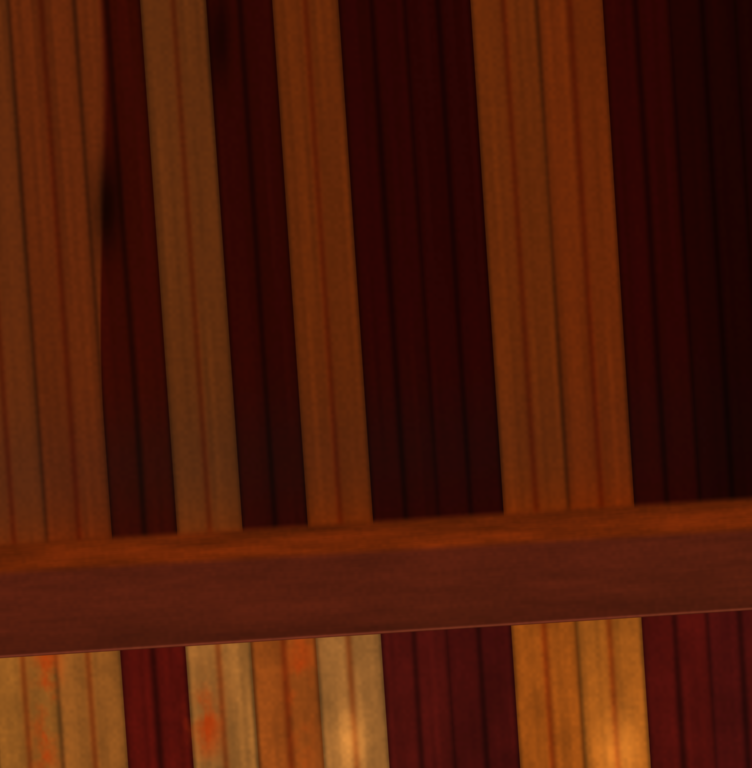
A Shadertoy shader for this texture:

```glsl
// Leaning timber boards, dim above and sunlit below, crossed by a tilted wooden beam.
const float BOARD_WIDTH = 0.0870;   // fraction of canvas width
const float BOARD_ORIGIN = 0.1596;  // left edge of board 0 at the pivot height
const float BOARD_PIVOT = 0.8464;   // measured downward from the top
const float BOARD_LEAN = 0.0725;
const float LEAN_FALLOFF = 0.00102;
const vec2 BEAM_TOP = vec2(0.709, -0.0605);   // height at left, slope
const vec2 BEAM_FACE = vec2(0.746, -0.056);
const vec2 BEAM_BOTTOM = vec2(0.857, -0.0625);
const vec3 LEDGE_COLOR = vec3(0.42, 0.145, 0.025);
const vec3 FACE_COLOR = vec3(0.325, 0.115, 0.055);
const vec3 EMBER = vec3(0.66, 0.20, 0.03);
const float GRAIN = 0.16;

// Board tones from left to right, starting at board -2
const vec3 SHADE[12] = vec3[12](
    vec3(.37,.16,.05), vec3(.37,.145,.04), vec3(.21,.035,.01), vec3(.37,.175,.055),
    vec3(.18,.025,.01), vec3(.385,.155,.035), vec3(.165,.02,.01), vec3(.16,.018,.01),
    vec3(.395,.16,.035), vec3(.40,.15,.03), vec3(.17,.02,.01), vec3(.145,.018,.01));
const vec3 SUNLIT[12] = vec3[12](
    vec3(.57,.34,.12), vec3(.57,.33,.12), vec3(.32,.06,.035), vec3(.59,.37,.16),
    vec3(.56,.27,.08), vec3(.58,.37,.17), vec3(.29,.065,.045), vec3(.26,.055,.04),
    vec3(.59,.29,.07), vec3(.60,.32,.09), vec3(.30,.06,.04), vec3(.28,.06,.045));

float hash(vec2 p) {
    p = fract(p * vec2(0.1031, 0.1137));
    p += dot(p, p.yx + 33.33);
    return fract((p.x + p.y) * p.x * 7.31);
}

float noise(vec2 p) {
    vec2 i = floor(p), f = fract(p);
    f = f * f * (3.0 - 2.0 * f);
    return mix(mix(hash(i), hash(i + vec2(1, 0)), f.x),
               mix(hash(i + vec2(0, 1)), hash(i + vec2(1, 1)), f.x), f.y);
}

float fbm(vec2 p) {
    float sum = 0.0, amp = 0.5;
    for (int i = 0; i < 4; i++) {
        sum += amp * noise(p + 17.0);
        p = p * 2.03 + 5.1;
        amp *= 0.5;
    }
    return sum;
}

float glow(vec2 p, vec2 center, vec2 size) {
    vec2 d = (p - center) / size;
    return exp(-dot(d, d));
}

float lineAt(vec2 p, vec2 edge) { return p.y - edge.x - edge.y * p.x; }

vec3 boardTone(float k, bool below) {
    int i = int(clamp(k, -2.0, 9.0)) + 2;
    return below ? SUNLIT[i] : SHADE[i];
}

vec3 boards(vec2 p, bool below, float aa) {
    float d = p.y - BOARD_PIVOT;
    float c = (p.x - BOARD_ORIGIN - BOARD_LEAN * d) / (BOARD_WIDTH - LEAN_FALLOFF * d);
    float edge = floor(c + 0.5), soft = aa / BOARD_WIDTH, offset = c - edge;
    // The first dark board has a worn, smoky left edge near the top
    if (edge == 0.0 && !below) {
        float worn = 1.0 - smoothstep(0.0, 0.55, p.y);
        offset -= 0.41 * worn;
        soft += 0.07 * worn;
    }
    vec3 col = mix(boardTone(edge - 1.0, below), boardTone(edge, below),
                   smoothstep(-soft, soft, offset));
    float lit = smoothstep(0.06, 0.12, col.g);

    // Groove down each board and a narrow shadow where boards meet
    float groove = exp(-pow((fract(c) - 0.5) / 0.055, 2.0));
    float joint = exp(-pow((c - edge) / 0.045, 2.0));
    col *= 1.0 - groove * mix(vec3(0.38), vec3(0.15, 0.33, 0.45), lit);
    col *= 1.0 - 0.3 * joint;
    col *= 1.0 + GRAIN * (noise(vec2(c * 13.0 + 40.0, p.y * 4.0)) - 0.5);

    if (below) {
        float blotch = fbm(vec2(c * 3.0 + 9.0, p.y * 26.0));
        col *= 0.86 + 0.28 * blotch;
        float rust = glow(p, vec2(0.062, 0.92), vec2(0.018, 0.12))
                   + glow(p, vec2(0.272, 0.94), vec2(0.022, 0.045))
                   + 0.8 * glow(p, vec2(0.40, 0.90), vec2(0.016, 0.08));
        col = mix(col, EMBER, clamp(rust * smoothstep(0.25, 0.65, blotch), 0.0, 0.85));
        col += vec3(0.26, 0.17, 0.07) * lit * (glow(p, vec2(0.468, 0.965), vec2(0.022, 0.04))
             + glow(p, vec2(0.825, 0.98), vec2(0.03, 0.05)));
    } else {
        // Dusty haze low down, warm bounce just above the beam
        float lift = -lineAt(p, BEAM_TOP);
        float haze = exp(-pow((lift - 0.09) / 0.08, 2.0));
        col += haze * mix(vec3(-0.025, 0.016, 0.014), vec3(-0.03, -0.005, 0.012), lit)
             * (1.0 - 0.6 * p.x);
        col += lit * vec3(0.05, 0.0, -0.015) * exp(-max(lift, 0.0) / 0.03);
        col *= 1.0 - 0.6 * glow(p, vec2(0.142, 0.27), vec2(0.016, 0.06));
        col *= 1.0 - 0.45 * glow(p, vec2(0.292, 0.05), vec2(0.014, 0.06));
        col *= 1.0 - 0.25 * (1.0 - lit) * smoothstep(0.85, 1.0, p.x);
    }
    return col;
}

void mainImage(out vec4 fragColor, in vec2 fragCoord) {
    vec2 p = fragCoord / iResolution.xy;
    p.y = 1.0 - p.y;
    float aa = 1.0 / iResolution.y;
    float top = lineAt(p, BEAM_TOP), face = lineAt(p, BEAM_FACE), base = lineAt(p, BEAM_BOTTOM);

    // Beam: glowing ledge, duller front face and a thin lit lower rim
    float fibre = fbm(vec2(p.x * 12.0, face * 90.0));
    vec3 ledge = LEDGE_COLOR * (0.78 + 0.45 * fibre) * mix(0.85, 1.0, smoothstep(0.0, 0.025, top));
    vec3 front = FACE_COLOR * (0.88 + 0.25 * fibre);
    front *= 1.0 - 0.12 * smoothstep(-0.05, 0.0, base);
    vec3 beam = mix(ledge, front, smoothstep(-0.006, 0.006, face));
    beam += vec3(0.14, 0.08, 0.06) * exp(-pow((base + 0.002) / 0.0018, 2.0));

    vec3 col = mix(boards(p, false, aa), beam, smoothstep(-0.006, 0.006, top));
    col = mix(col, boards(p, true, aa), smoothstep(-aa, aa, base));
    col *= 0.96 + 0.08 * noise(p * 190.0);
    fragColor = vec4(clamp(col, 0.0, 1.0), 1.0);
}
```
